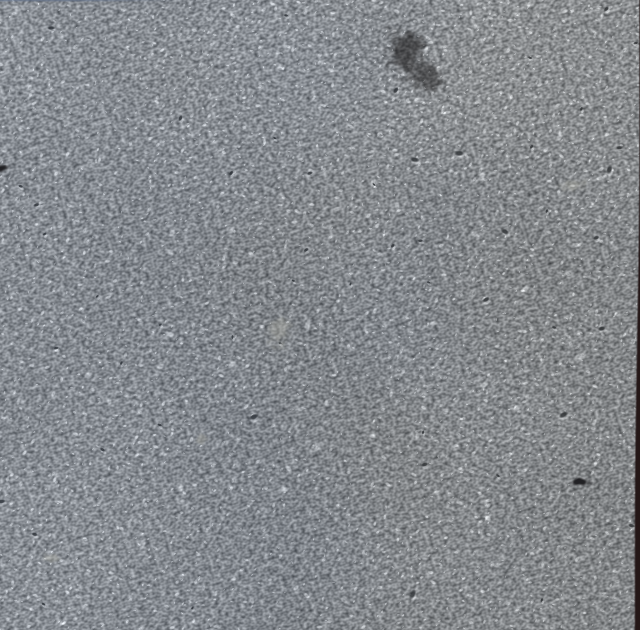
A Shadertoy shader for this texture:

```glsl
// Draws a worn grey stone slab with fine speckled grain, pits and a few stains.

vec2 hash2(vec2 cell) {
    vec3 h = fract(cell.xyx * vec3(0.1031, 0.1030, 0.0973));
    h += dot(h, h.yzx + 33.33);
    return fract((h.xx + h.yz) * h.zy);
}

vec2 gradientAt(vec2 cell) {
    float angle = 6.2832 * hash2(cell).x;
    return vec2(cos(angle), sin(angle));
}

// Gradient noise, roughly -0.7 to 0.7
float noise(vec2 p) {
    vec2 i = floor(p), f = p - i;
    vec2 u = f * f * f * (f * (f * 6.0 - 15.0) + 10.0);
    vec2 e = vec2(0.0, 1.0);
    float low = mix(dot(gradientAt(i), f),
                    dot(gradientAt(i + e.yx), f - e.yx), u.x);
    float high = mix(dot(gradientAt(i + e.xy), f - e.xy),
                     dot(gradientAt(i + e.yy), f - e.yy), u.x);
    return mix(low, high, u.y);
}

mat2 rotation(float angle) {
    float c = cos(angle), s = sin(angle);
    return mat2(c, -s, s, c);
}

// Scattered soft ellipses, one per cell with the given chance
float flecks(vec2 p, float chance, float radius) {
    vec2 home = floor(p);
    float mask = 0.0;
    for (int y = -1; y <= 1; y++)
    for (int x = -1; x <= 1; x++) {
        vec2 cell = home + vec2(x, y);
        vec2 shape = hash2(cell + 71.0);
        vec2 d = rotation(0.4 + 2.2 * (shape.x - 0.5)) * (p - cell - hash2(cell));
        float size = radius * mix(0.5, 1.3, shape.y * shape.y);
        float body = 1.0 - smoothstep(0.5, 1.4, length(d * vec2(0.75, 1.3)) / size);
        mask = max(mask, body * step(hash2(cell + 19.0).x, chance));
    }
    return mask;
}

// Soft blotch with a ragged outline
float blotch(vec2 p, vec2 center, vec2 radii, float tilt) {
    vec2 d = rotation(tilt) * (p - center) / radii;
    float ragged = 0.5 * noise(p * 45.0) + 0.5 * noise(p * 110.0);
    return 1.0 - smoothstep(0.3, 1.2, length(d) + ragged);
}

void mainImage(out vec4 fragColor, in vec2 fragCoord) {
    vec2 p = fragCoord / iResolution.x;
    float top = iResolution.y / iResolution.x;

    // Broad lighting and cloudy wear
    float cloud = noise(p * 3.0 + 4.0) + 0.6 * noise(p * 8.0);
    float tone = 0.525 + 0.025 * cloud;
    tone += 0.025 * smoothstep(0.55, 1.0, p.y) + 0.015 * smoothstep(0.3, 0.0, p.x);

    // Fine grain, slightly flattened and tilted
    vec2 g = rotation(0.3) * p * vec2(0.88, 1.12);
    tone += 0.18 * noise(g * 120.0) + 0.23 * noise(g * 215.0 + 37.0);

    // Pale crystals, denser towards the upper right
    float density = 0.38 + 0.2 * smoothstep(0.4, 1.3, p.x + 0.5 * p.y) + 0.25 * cloud;
    tone += 0.18 * flecks(p * 75.0, density, 0.19);
    tone += 0.17 * flecks(p * 28.0 + 9.0, 0.16, 0.12);

    // Small pits, each with a lit lower rim
    vec2 pit = p * 24.0 + 50.0;
    tone += 0.16 * flecks(pit + vec2(-0.04, 0.09), 0.09, 0.10);
    tone = mix(tone, 0.2, 0.85 * flecks(pit, 0.09, 0.09));

    // Cool light on the left, warmer stone on the right
    float warmth = smoothstep(0.2, 0.95, p.x + 0.35 * noise(p * 4.0 + 20.0));
    vec3 tint = mix(vec3(-0.018, 0.002, 0.028), vec3(-0.008, 0.003, 0.012), warmth);
    vec3 color = vec3(tone) + tint;

    // Dark smudge and two gouges
    float smudge = max(blotch(p, vec2(0.634, 0.903), vec2(0.034, 0.040), 0.5),
                       0.85 * blotch(p, vec2(0.662, 0.865), vec2(0.034, 0.026), -0.6));
    color = mix(color, color * 0.4 + vec3(0.025, 0.02, 0.02), 0.85 * smudge);
    float gouge = max(blotch(p, vec2(0.908, 0.232), vec2(0.018, 0.006), 0.0),
                      blotch(p, vec2(0.002, 0.722), vec2(0.010, 0.006), 0.3));
    color = mix(color, vec3(0.13, 0.13, 0.14), gouge);

    // Pale mineral patches
    float patchMask = blotch(p, vec2(0.436, 0.463), vec2(0.021, 0.025), -0.5);
    patchMask = max(patchMask, blotch(p, vec2(0.899, 0.695), vec2(0.026, 0.009), 0.2));
    patchMask = max(patchMask, blotch(p, vec2(0.080, 0.112), vec2(0.017, 0.008), -0.2));
    patchMask = max(patchMask, blotch(p, vec2(0.316, 0.298), vec2(0.011, 0.009), 0.0));
    color = mix(color, 0.45 * color + vec3(0.37, 0.37, 0.35), 0.75 * patchMask);

    // Shadowed right edge and thin blue upper-left edge
    float edge = 0.999 - 0.007 * smoothstep(0.75, 0.15, p.y);
    color = mix(color, vec3(0.14, 0.09, 0.09), smoothstep(edge - 0.002, edge + 0.002, p.x));
    float rim = smoothstep(top - 0.004, top, p.y) * smoothstep(0.3, 0.1, p.x);
    color = mix(color, vec3(0.36, 0.42, 0.52), 0.7 * rim);

    fragColor = vec4(clamp(color, 0.0, 1.0), 1.0);
}
```
